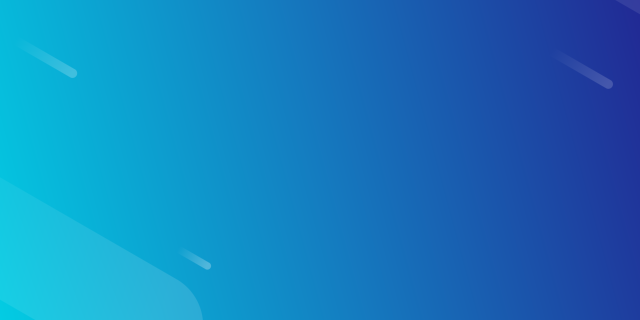
A WebGL 1 fragment shader for this background:

```glsl
precision highp float;

uniform vec2 u_resolution;

// Coverage of a 30 degree capsule, solid at its head and fading to its tail
float streak(vec2 p, vec2 head, float len, float radius) {
  vec2 tailDir = vec2(-0.866, 0.5);
  vec2 d = p - head;
  float along = clamp(dot(d, tailDir), 0.0, len);
  float dist = length(d - tailDir * along) - radius;
  float pixel = 1.0 / u_resolution.y;
  float mask = 1.0 - smoothstep(-0.7 * pixel, 0.7 * pixel, dist);
  return mask * (1.0 - along / len);
}

// Three-stop ramp from cyan through blue to indigo
vec3 backdrop(float t) {
  vec3 cyan = vec3(0.01, 0.80, 0.89);
  vec3 blue = vec3(0.08, 0.48, 0.75);
  vec3 indigo = vec3(0.13, 0.16, 0.58);
  vec3 leftHalf = mix(cyan, blue, clamp(t * 2.0, 0.0, 1.0));
  return mix(leftHalf, indigo, clamp(t * 2.0 - 1.0, 0.0, 1.0));
}

void main() {
  vec2 p = gl_FragCoord.xy / u_resolution.y;
  vec3 color = backdrop((p.x + 0.27 * p.y) / 2.27);
  vec3 white = vec3(1.0);

  // Broad translucent bars in opposite corners
  color = mix(color, white, 0.13 * streak(p, vec2(0.469, -0.016), 1.1, 0.1656));
  color = mix(color, white, 0.11 * streak(p, vec2(2.24, 1.008), 1.1, 0.1656));

  // Small bright streaks
  color = mix(color, white, 0.22 * streak(p, vec2(0.2266, 0.771), 0.205, 0.0145));
  color = mix(color, white, 0.17 * streak(p, vec2(1.901, 0.737), 0.205, 0.0145));
  color = mix(color, white, 0.28 * streak(p, vec2(0.648, 0.169), 0.105, 0.0115));

  gl_FragColor = vec4(color, 1.0);
}
```
